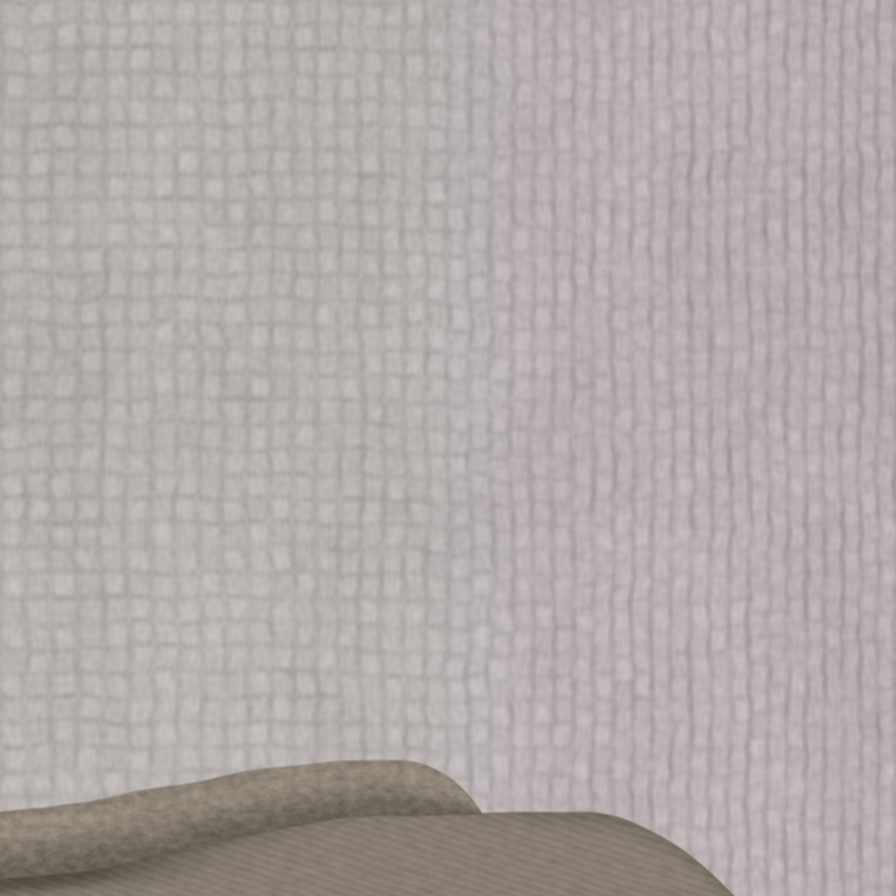
Give the GLSL for this texture, as a WebGL 2 fragment shader.

```glsl
#version 300 es
precision highp float;
// A soft, pale woven wall fabric whose vertical ribs tighten towards the right,
// with folded olive cloth along the lower edge. The weave is a warped grid of
// threads with gaps and bumps; the folds are shaded regions between edge curves.
uniform vec2 u_resolution;
out vec4 fragColor;

const float PI = 3.14159;
const vec3 WALL_LEFT = vec3(0.722, 0.699, 0.694);
const vec3 WALL_RIGHT = vec3(0.728, 0.692, 0.699);
const vec3 CLOTH_LIGHT = vec3(0.60, 0.56, 0.505);
const vec3 CLOTH_DARK = vec3(0.33, 0.30, 0.26);
const float RIBS = 34.0;          // ribs per canvas width at the left edge
const float RIB_TIGHTENING = 8.0; // extra ribs gathered towards the right
const float ROWS = 36.0;
const float RIB_GAP = 0.075;      // darkness of the vertical gaps
const float ROW_GAP = 0.045;      // darkness of the horizontal gaps
const float BUMP = 0.022;
const float FIBRE = 0.034;
const float BLOTCH = 0.022;
const float EDGE = 0.002;         // softness of the cloth outline

float hash(vec2 p) {
  return fract(sin(dot(p, vec2(127.1, 311.7))) * 43758.5);
}

vec2 gradient(vec2 cell) {
  float a = 2.0 * PI * hash(cell);
  return vec2(cos(a), sin(a));
}

// Gradient noise, about -0.7 to 0.7
float noise(vec2 p) {
  vec2 i = floor(p), f = fract(p);
  vec2 w = f * f * f * (f * (f * 6.0 - 15.0) + 10.0);
  vec2 e = vec2(1.0, 0.0);
  float low = mix(dot(gradient(i), f), dot(gradient(i + e), f - e), w.x);
  float high = mix(dot(gradient(i + e.yx), f - e.yx),
                   dot(gradient(i + 1.0), f - 1.0), w.x);
  return mix(low, high, w.y);
}

float fbm(vec2 p) {
  float sum = 0.0, amp = 1.0;
  for (int i = 0; i < 3; i++) {
    sum += amp * noise(p);
    p = p * 2.03 + 17.3;
    amp *= 0.55;
  }
  return sum;
}

vec3 wall(vec2 p) {
  // Thread grid: u counts ribs, v counts rows
  float ribbed = smoothstep(0.25, 0.85, p.x);
  float u = RIBS * p.x + RIB_TIGHTENING * p.x * p.x;
  u += 0.2 * noise(p * vec2(14.0, 38.0)) + 0.25 * noise(p * 6.0);
  float rib = floor(u);
  float v = ROWS * p.y + 0.3 * noise(p * vec2(18.0, 9.0));
  v += ribbed * 0.7 * hash(vec2(rib, 5.0));
  float row = floor(v);
  vec2 f = vec2(u - rib, v - row) - 0.5;

  // Gaps between threads, each with a wandering strength
  float ribStrength = 0.7 + 0.8 * noise(vec2(floor(u + 0.5) * 7.37, v * 0.6));
  float rowStrength = 0.7 + 1.0 * noise(vec2(u * 0.55, floor(v + 0.5) * 5.31));
  float ribGap = smoothstep(0.2, 0.5, abs(f.x)) * ribStrength;
  float rowGap = smoothstep(0.25, 0.5, abs(f.y)) * rowStrength;
  rowGap *= smoothstep(0.5, 0.3, abs(f.x));

  // Threads rise and dip in alternation, unevenly
  float over = 1.0 - 2.0 * mod(rib + row, 2.0);
  float rise = 0.55 + 0.45 * over + 1.2 * (hash(vec2(rib, row)) - 0.5);
  float bump = rise * cos(PI * f.x) * cos(PI * f.y);

  float fibre = noise(p * vec2(170.0, 75.0)) + 0.8 * noise(p * vec2(85.0, 125.0) + 9.0);
  float tone = BUMP * bump + FIBRE * fibre + BLOTCH * fbm(p * vec2(7.0, 4.0) + 3.0);
  tone -= RIB_GAP * ribGap * mix(0.75, 1.1, ribbed);
  tone -= ROW_GAP * rowGap * mix(1.0, 0.45, ribbed);
  tone += 0.014 * smoothstep(0.6, 0.1, p.y) - 0.014 * smoothstep(0.75, 1.0, p.x);
  return mix(WALL_LEFT, WALL_RIGHT, ribbed) + tone;
}

// Edge curves of the two folds
float upperFoldTop(float x) {
  return 0.092 + 0.06 * smoothstep(-0.05, 0.42, x)
       - 0.055 * pow(max((x - 0.42) / 0.115, 0.0), 3.0) + 0.003 * noise(vec2(x * 16.0, 2.0));
}
float upperFoldBase(float x) {
  return 0.02 + 0.07 * smoothstep(0.0, 0.45, x) + 0.003 * noise(vec2(x * 12.0, 8.0));
}
float lowerFoldTop(float x) {
  float drop = max((x - 0.64) / 0.18, 0.0);
  return upperFoldBase(x) + 0.005 * smoothstep(0.5, 0.62, x) - 0.095 * drop * drop;
}

// Light on the cloth, 0 in creases to 1 on the crests
float clothLight(vec2 p, float soft) {
  float top = upperFoldTop(p.x), base = upperFoldBase(p.x);
  float across = clamp((p.y - base) / max(top - base, 0.01), 0.0, 1.0);
  float upper = 0.32 + 0.55 * smoothstep(0.0, 0.75, across) - 0.12 * smoothstep(0.8, 1.0, across);
  upper += 0.28 * fbm(p * vec2(75.0, 110.0)) + 0.12 * noise(p * vec2(14.0, 30.0));

  float depth = base - p.y;
  float crease = exp(-max(depth, 0.0) / 0.012) * mix(0.5, 0.08, smoothstep(0.1, 0.45, p.x));
  float foldLine = (p.y - 0.01 - 0.11 * p.x) / 0.011;
  crease += 0.4 * exp(-foldLine * foldLine) * smoothstep(0.28, 0.05, p.x);
  float twill = sin(2.0 * PI * (38.0 * p.x + 115.0 * p.y) + 2.0 * noise(p * 25.0));
  float lower = 0.74 - crease + 0.05 * twill + 0.12 * fbm(p * vec2(60.0, 90.0));
  lower -= 0.22 * smoothstep(0.025, 0.0, lowerFoldTop(p.x) - p.y) * smoothstep(0.5, 0.65, p.x);
  float onUpper = smoothstep(-soft, soft, p.y - base) * smoothstep(0.56, 0.53, p.x);
  return mix(lower, upper, onUpper);
}

void main() {
  vec2 p = gl_FragCoord.xy / u_resolution;
  float soft = max(EDGE, 1.0 / u_resolution.y);
  float outline = max(upperFoldTop(p.x), lowerFoldTop(p.x));
  float cloth = smoothstep(-soft, soft, outline - p.y);
  vec3 clothColour = mix(CLOTH_DARK, CLOTH_LIGHT, clamp(clothLight(p, soft), 0.0, 1.1));
  fragColor = vec4(mix(wall(p), clothColour, cloth), 1.0);
}
```
